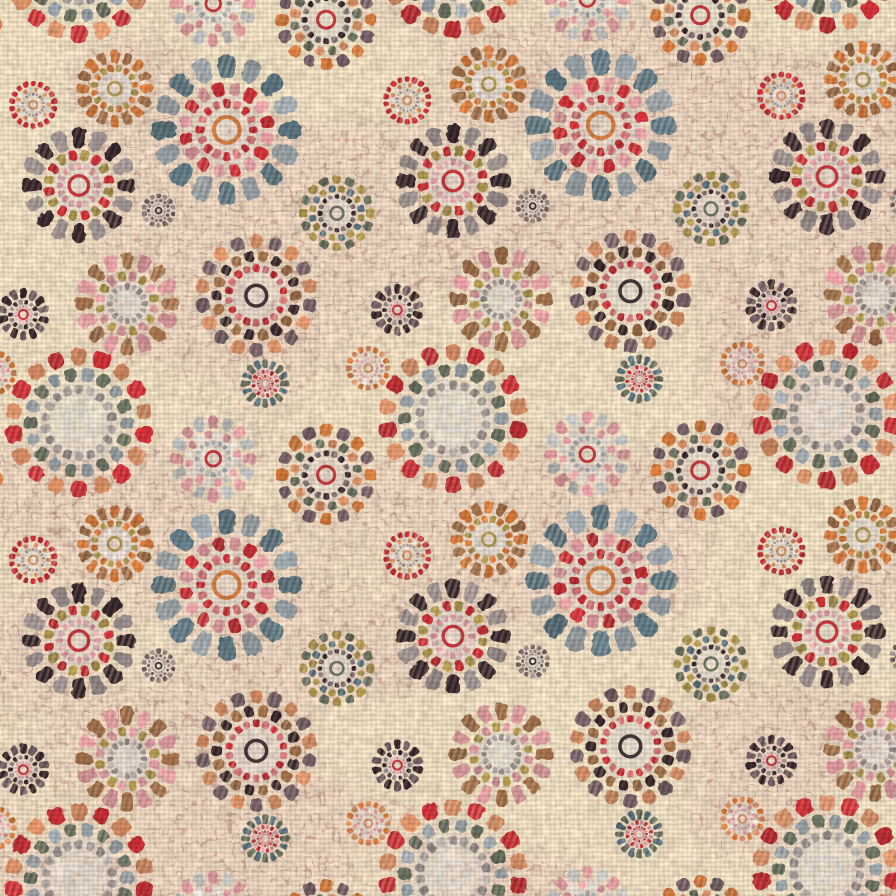
A WebGL 1 fragment shader for this pattern:

```glsl
precision highp float;
// Woven cloth strewn with round flowers: each is three rings of petals about a small eye.
// A tile of fourteen flowers repeats across and down; petals are rounded boxes in polar
// coordinates, and noise adds speckled ground, thread ribs and worn stitches.

uniform vec2 u_resolution;

// Lengths are percent of the canvas height, with y running down.
const vec2 TILE = vec2(41.75, 50.8);
const float COLUMN_RISE = 0.5;     // each column sits slightly higher than the last
const float THREADS = 1.9;         // threads per unit
const float PETAL_FILL = 0.68;     // share of a sector covered by its petal
const float EDGE_WEAR = 0.32;
const float TAU = 6.283185;

const vec3 CREAM = vec3(0.915, 0.855, 0.745);
const vec3 BLUSH = vec3(0.895, 0.805, 0.725);
const vec3 SPECK = vec3(0.74, 0.58, 0.52);
const vec3 RED = vec3(0.74, 0.15, 0.18);
const vec3 CORAL = vec3(0.81, 0.52, 0.36);
const vec3 ORANGE = vec3(0.80, 0.44, 0.20);
const vec3 PINK = vec3(0.84, 0.57, 0.60);
const vec3 SLATE = vec3(0.32, 0.42, 0.47);
const vec3 MIST = vec3(0.57, 0.61, 0.64);
const vec3 DARK = vec3(0.19, 0.13, 0.15);
const vec3 GREY = vec3(0.56, 0.52, 0.52);
const vec3 OLIVE = vec3(0.64, 0.55, 0.27);
const vec3 MOSS = vec3(0.37, 0.40, 0.34);
const vec3 BROWN = vec3(0.58, 0.39, 0.25);
const vec3 PLUM = vec3(0.41, 0.33, 0.36);
const vec3 PALE = vec3(0.85, 0.83, 0.81);

float hash(vec2 p) {
  return fract(sin(dot(p, vec2(127.1, 311.7))) * 43758.55);
}

float noise(vec2 p) {
  vec2 i = floor(p), f = fract(p);
  f = f * f * (3.0 - 2.0 * f);
  return mix(mix(hash(i), hash(i + vec2(1.0, 0.0)), f.x),
             mix(hash(i + vec2(0.0, 1.0)), hash(i + 1.0), f.x), f.y);
}

float cover(float dist) {
  float soft = 70.0 / u_resolution.y;
  return 1.0 - smoothstep(-soft, soft, dist);
}

// Cream ground with blushed patches and broken, wandering specks.
vec3 ground(vec2 p) {
  float patches = smoothstep(0.3, 0.7, noise(p * vec2(0.07, 0.11) + 4.0));
  float worm = 1.0 - smoothstep(0.03, 0.10, abs(noise(p * 1.25) - 0.5));
  float broken = smoothstep(0.35, 0.65, noise(p * 2.3 + 17.0));
  vec3 col = mix(CREAM, BLUSH, patches * 0.8);
  return mix(col, SPECK, worm * broken * (0.12 + 0.5 * patches));
}

// One ring of petals, colours a and b in turn.
vec3 ring(vec3 col, vec2 d, vec2 p, float radius, float count, float halfLength,
          float stagger, vec3 a, vec3 b, float seed) {
  float r = length(d);
  float turn = atan(d.x, -d.y) / TAU * count + stagger;
  float index = floor(turn + 0.5);
  float id = floor(mod(index + 0.25, count));
  vec2 halfSize = vec2(halfLength, PETAL_FILL * 0.5 * TAU / count * r);
  halfSize *= 0.92 + 0.16 * hash(vec2(id, seed));
  float corner = 0.75 * min(halfSize.x, halfSize.y);
  vec2 q = abs(vec2(r - radius, (turn - index) * TAU / count * r));
  float dist = length(max(q - halfSize + corner, 0.0)) - corner;
  dist += (noise(p * 2.6) - 0.5) * EDGE_WEAR * min(1.0, halfLength);
  vec3 dye = mix(a, b, step(1.0, mod(id + 0.25, 2.0)));
  dye *= 0.9 + 0.2 * hash(vec2(seed, id + 3.0));
  float hatch = 0.5 + 0.5 * sin(TAU * (p.x + 0.35 * p.y) * 1.4);
  float worn = hatch * (0.08 + 0.25 * hash(vec2(id + 9.0, seed)));
  return mix(col, mix(dye, CREAM, worn), cover(dist));
}

// Outer petals a/b, middle petals c/d, a core ring and an eye; "petal" is a share of the radius.
vec3 flower(vec3 col, vec2 p, vec2 centre, float radius, float count, float petal,
            vec3 a, vec3 b, vec3 c, vec3 d, vec3 core, vec3 eye) {
  vec2 offset = p - centre;
  vec2 cell = floor(offset / TILE + 0.5);
  offset -= cell * TILE;
  offset.y += cell.x * COLUMN_RISE;
  float r = length(offset);
  if (r > radius * 1.15) return col;
  float seed = dot(cell, vec2(7.0, 13.0)) + centre.x;
  float middle = 0.87 - 2.0 * petal;
  col = mix(col, PALE, 0.45 * (1.0 - smoothstep(0.4, 0.65, r / radius)));
  col = ring(col, offset, p, radius * (1.0 - petal), count, radius * petal, 0.0, a, b, seed);
  col = ring(col, offset, p, radius * middle, count, radius * 0.09, 0.5, c, d, seed + 1.3);
  col = ring(col, offset, p, radius * (middle - 0.2), count, radius * 0.06, 0.0,
             core, mix(core, PALE, 0.4), seed + 2.6);
  float eyeLine = abs(r - radius * 0.17) - (0.06 + 0.02 * radius);
  return mix(col, eye, 0.9 * cover(eyeLine));
}

void main() {
  vec2 p = vec2(gl_FragCoord.x, u_resolution.y - gl_FragCoord.y) * 100.0 / u_resolution.y;
  vec3 col = ground(p);

  // Large flowers
  col = flower(col, p, vec2(25.3, 14.5), 8.4, 16.0, 0.16, SLATE, MIST, RED, PINK, RED, ORANGE);
  col = flower(col, p, vec2(8.8, 47.2), 8.3, 18.0, 0.11, CORAL, RED, MOSS, MIST, GREY, PALE);
  col = flower(col, p, vec2(28.6, 33.0), 6.8, 18.0, 0.11, CORAL, PLUM, DARK, BROWN, RED, DARK);
  col = flower(col, p, vec2(8.8, 20.7), 6.4, 16.0, 0.17, DARK, GREY, RED, OLIVE, PINK, RED);
  // Medium flowers
  col = flower(col, p, vec2(14.2, 33.9), 5.8, 16.0, 0.17, BROWN, PINK, OLIVE, PINK, GREY, PALE);
  col = flower(col, p, vec2(36.4, 53.0), 5.6, 16.0, 0.12, ORANGE, PLUM, MOSS, CORAL, DARK, RED);
  col = flower(col, p, vec2(23.8, 51.2), 4.8, 16.0, 0.15, PINK, mix(MIST, PALE, 0.5),
               PINK, PALE, MIST, RED);
  col = flower(col, p, vec2(12.8, 9.9), 4.3, 16.0, 0.17, ORANGE, BROWN, ORANGE, OLIVE, PALE, OLIVE);
  col = flower(col, p, vec2(37.6, 23.8), 4.2, 16.0, 0.11, OLIVE, MOSS, SLATE, OLIVE, DARK, MOSS);
  // Small flowers
  col = flower(col, p, vec2(2.6, 35.1), 2.9, 14.0, 0.19, DARK, PLUM, GREY, DARK, PINK, RED);
  col = flower(col, p, vec2(3.7, 11.7), 2.7, 18.0, 0.12, RED, RED, PALE, CORAL, GREY, CORAL);
  col = flower(col, p, vec2(29.6, 42.8), 2.7, 16.0, 0.19, MOSS, SLATE, RED, PINK, RED, PINK);
  col = flower(col, p, vec2(41.1, 41.1), 2.5, 16.0, 0.13, CORAL, ORANGE, PINK, PALE, PINK, CORAL);
  col = flower(col, p, vec2(17.7, 23.5), 1.9, 14.0, 0.14, PLUM, GREY, GREY, PLUM, GREY, DARK);

  // Thread ribs and uneven yarn
  vec2 thread = p * THREADS;
  float rib = 0.045 * sin(TAU * thread.y) + 0.03 * sin(TAU * thread.x);
  float yarn = noise(thread * vec2(0.7, 2.0)) + noise(thread * vec2(2.0, 0.6) + 31.0) - 1.0;
  gl_FragColor = vec4(col * (0.985 + rib + 0.11 * yarn), 1.0);
}
```
